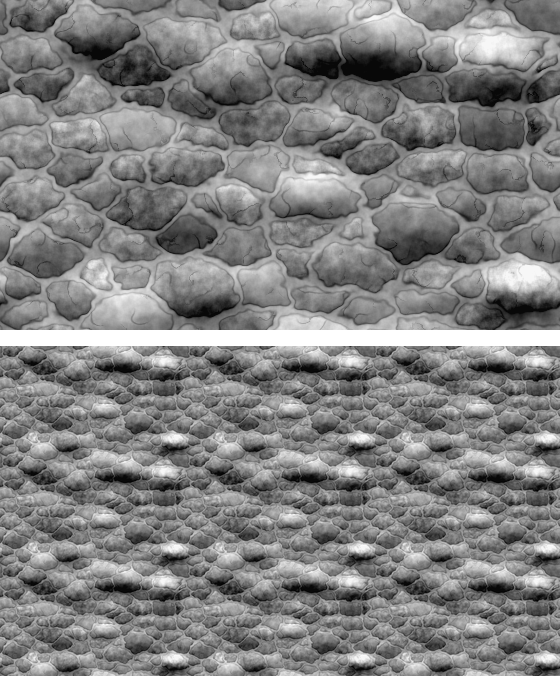
Top: one tile. Bottom: repeated 3 by 3.
Write a WebGL 2 fragment shader that draws this texture map.

```glsl
#version 300 es
precision highp float;

uniform vec2 u_resolution;
out vec4 fragColor;

#define GRID vec2(10.0, 9.0)
#define CELL_ASPECT 1.526
#define JITTER 0.84
#define SIZE_SPREAD 0.6
#define MORTAR_GAP 0.075
#define CORNER_SHARPNESS 15.0
#define BEVEL 0.17
#define GRAIN 0.42
#define VEIN_DEPTH 0.15
#define STONE_TONE 0.505
#define MORTAR_TONE 0.6

struct Stone {
    vec2 center;
    float size;    // 0 = small, 1 = large
    float relief;  // strength of the light-to-dark swing
};

vec3 hash3(vec2 p) {
    vec3 q = fract(vec3(p.xyx) * vec3(0.1031, 0.1030, 0.0973));
    q += dot(q, q.yxz + 33.33);
    return fract((q.xxy + q.yzz) * q.zyx);
}

// Gradient noise that wraps after a whole number of lattice cells
float slope(vec2 lattice, vec2 offset, vec2 period) {
    float angle = 6.2832 * hash3(mod(lattice, period) + period).x;
    return dot(vec2(cos(angle), sin(angle)), offset);
}

float noise(vec2 uv, vec2 period) {
    vec2 p = uv * period, i = floor(p), f = p - i;
    vec2 u = f * f * f * (f * (f * 6.0 - 15.0) + 10.0);
    vec2 e = vec2(0.0, 1.0);
    float low = mix(slope(i, f, period), slope(i + e.yx, f - e.yx, period), u.x);
    float high = mix(slope(i + e, f - e, period), slope(i + 1.0, f - 1.0, period), u.x);
    return mix(low, high, u.y);
}

float fbm(vec2 uv, vec2 period) {
    float sum = 0.0, amplitude = 0.6;
    for (int i = 0; i < 4; i++) {
        sum += amplitude * noise(uv, period);
        period *= 2.0;
        amplitude *= 0.6;
    }
    return sum;
}

Stone stoneAt(vec2 cell) {
    vec2 id = mod(cell, GRID);
    vec3 place = hash3(id + 3.7), look = hash3(id + 41.3);
    float size = pow(place.z, 3.0);
    float relief = mix(0.2, 0.95, size) * mix(0.6, 1.4, look.x);
    return Stone(cell + 0.5 + JITTER * (place.xy - 0.5), size, relief);
}

float powerDistance(vec2 p, Stone s) {
    vec2 d = p - s.center;
    return dot(d, d) - SIZE_SPREAD * s.size;
}

void main() {
    vec2 uv = gl_FragCoord.xy / u_resolution;

    // Uneven outlines
    vec2 warp = vec2(noise(uv, vec2(22.0, 18.0)), noise(uv, vec2(23.0, 17.0)));
    warp += 0.35 * vec2(noise(uv, vec2(67.0, 41.0)), noise(uv, vec2(71.0, 43.0)));
    vec2 p = uv * GRID + 0.2 * warp;
    vec2 home = floor(p);

    // Owning stone, and soft relief from all stones nearby
    Stone stone = stoneAt(home);
    vec2 stoneCell = home;
    float nearest = 1e3, relief = 0.0;
    for (int y = -2; y <= 2; y++)
    for (int x = -2; x <= 2; x++) {
        vec2 cell = home + vec2(x, y);
        Stone s = stoneAt(cell);
        float power = powerDistance(p, s);
        if (power < nearest) {
            nearest = power;
            stone = s;
            stoneCell = cell;
        }
        vec2 d = (p - s.center) / mix(0.48, 0.85, s.size);
        relief += s.relief * d.y * exp(-dot(d, d));
    }

    // Rounded distance to the border, and which way that border faces
    float total = 1e-6, facing = 0.0;
    for (int y = -2; y <= 2; y++)
    for (int x = -2; x <= 2; x++) {
        vec2 cell = home + vec2(x, y);
        if (cell == stoneCell) continue;
        Stone s = stoneAt(cell);
        vec2 across = (s.center - stone.center) / vec2(CELL_ASPECT, 1.0);
        float gap = 0.5 * (powerDistance(p, s) - nearest) / length(across);
        float weight = exp(-CORNER_SHARPNESS * gap);
        total += weight;
        facing += weight * normalize(across).y;
    }
    float inside = -log(total) / CORNER_SHARPNESS - MORTAR_GAP;
    inside += 0.03 * noise(uv, vec2(51.0, 30.0));
    facing /= total;

    // Stone surface: grain, blotches and thin curling veins
    vec3 look = hash3(mod(stoneCell, GRID) + 87.1);
    vec2 st = uv + look.xy;
    float grain = fbm(st, vec2(41.0, 24.0));
    float bend = noise(st + 0.012 * grain, vec2(27.0, 16.0));
    float vein = 1.0 - smoothstep(0.0, 0.07, abs(bend + 0.25 * grain));
    vein *= smoothstep(-0.1, 0.3, noise(st, vec2(19.0, 13.0)));
    float surface = STONE_TONE + 0.2 * (look.z - 0.5);
    surface += GRAIN * mix(0.35, 1.0, look.x) * grain - VEIN_DEPTH * vein;
    surface += BEVEL * facing * exp(-6.0 * max(inside, 0.0));

    // Smooth mortar, dark rim and broad light
    float mortar = MORTAR_TONE + 0.2 * fbm(uv, vec2(34.0, 20.0));
    float tone = mix(mortar, surface, smoothstep(-0.025, 0.03, inside));
    tone -= 0.15 * exp(-pow((inside - 0.005) / 0.035, 2.0));
    tone += 0.85 * relief + 0.12 * noise(uv, vec2(5.0, 3.0));
    fragColor = vec4(vec3(clamp(tone, 0.03, 0.97)), 1.0);
}
```
